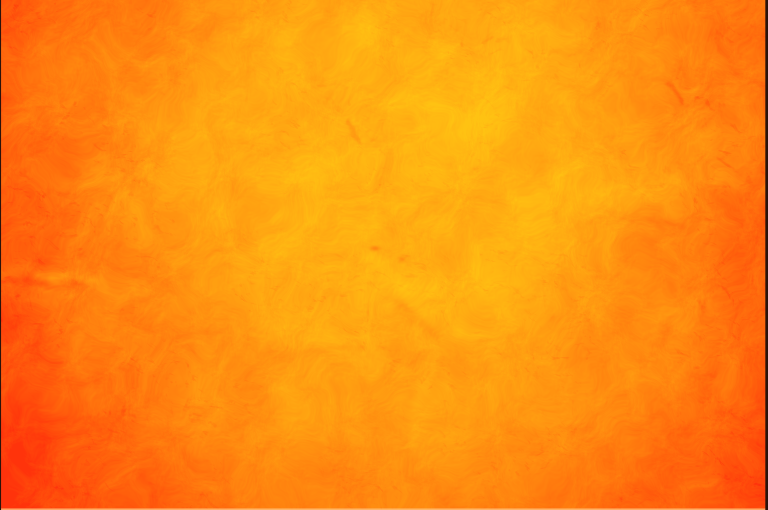
Write a WebGL 2 fragment shader that draws this texture.

```glsl
#version 300 es
precision highp float;

uniform vec2 u_resolution;
out vec4 fragColor;

const float ASPECT = 1.506;

vec2 hash2(vec2 cell) {
    vec3 h = fract(cell.xyx * vec3(0.1031, 0.1030, 0.0973));
    h += dot(h, h.yzx + 33.33);
    return fract((h.xx + h.yz) * h.zy);
}

float gradientAt(vec2 cell, vec2 offset) {
    float angle = 6.2832 * hash2(cell + 91.0).x;
    return dot(vec2(cos(angle), sin(angle)), offset);
}

float gradientNoise(vec2 p) {
    vec2 i = floor(p), f = fract(p);
    vec2 w = f * f * f * (f * (f * 6.0 - 15.0) + 10.0);
    vec2 e = vec2(1.0, 0.0);
    float low = mix(gradientAt(i, f), gradientAt(i + e, f - e), w.x);
    float high = mix(gradientAt(i + e.yx, f - e.yx), gradientAt(i + 1.0, f - 1.0), w.x);
    return mix(low, high, w.y);
}

float fbm(vec2 p, int octaves, float gain) {
    float sum = 0.0, amplitude = 0.5;
    for (int i = 0; i < octaves; i++) {
        sum += amplitude * gradientNoise(p);
        p = mat2(1.6, 1.2, -1.2, 1.6) * p + 7.3;
        amplitude *= gain;
    }
    return sum;
}

vec2 bend(vec2 p, float scale, float amount) {
    return p + amount * vec2(fbm(p * scale, 3, 0.5), fbm(p * scale + 40.0, 3, 0.5));
}

// Rough plaster height
float plaster(vec2 p) {
    return fbm(bend(p, 7.0, 0.12) * 15.0, 5, 0.68);
}

float segmentDistance(vec2 p, vec2 a, vec2 b) {
    vec2 d = b - a;
    return length(p - a - d * clamp(dot(p - a, d) / dot(d, d), 0.0, 1.0));
}

float crease(vec2 p, vec2 a, vec2 b, float width) {
    float d = segmentDistance(p, a, b) / width;
    return exp(-d * d);
}

float blob(vec2 p, vec2 center, vec2 radius) {
    vec2 d = (p - center) / radius;
    return exp(-dot(d, d));
}

// Short dark scratches slanting down to the right, kept inside patches
float scratches(vec2 p, float patchiness) {
    vec2 along = vec2(0.88 * p.x - 0.47 * p.y, 0.47 * p.x + 0.88 * p.y);
    float strokes = fbm(along * vec2(42.0, 85.0), 3, 0.6);
    return smoothstep(0.08, 0.42, strokes) * smoothstep(-0.12, 0.22, patchiness);
}

void main() {
    vec2 uv = gl_FragCoord.xy / u_resolution;
    vec2 p = uv * vec2(ASPECT, 1.0);
    vec2 bent = bend(p, 9.0, 0.06);

    // Broad warm light, high and slightly right of center
    vec2 fromLight = uv - vec2(0.53, 0.67);
    float glow = 0.712 - 1.18 * fromLight.x * fromLight.x - 0.43 * fromLight.y * fromLight.y;

    // Cloudy mottling, then relief lit from the upper left
    float edgeWeight = smoothstep(0.12, 0.5, abs(fromLight.x));
    float clouds = fbm(p * 4.5 + 12.0, 4, 0.6);
    float height = plaster(p);
    float relief = height - plaster(p + vec2(-0.003, 0.004));
    glow += 0.13 * clouds;
    glow += height * mix(0.08, 0.13, edgeWeight) + 0.055 * relief;
    glow -= mix(0.06, 0.08, edgeWeight) * scratches(bent, fbm(p * 6.0 + 31.0, 3, 0.6));

    // Stained patches near the sides, the right one with a firm upper edge
    glow -= 0.05 * blob(bent, vec2(0.08, 0.17), vec2(0.09, 0.11));
    glow -= 0.04 * blob(bent, vec2(0.03, 0.38), vec2(0.07, 0.07));
    float stainTop = smoothstep(0.645, 0.615, bent.y);
    glow -= 0.08 * stainTop * blob(bent, vec2(1.44, 0.54), vec2(0.11, 0.16));
    glow -= 0.05 * blob(bent, vec2(1.33, 0.90), vec2(0.06, 0.10));
    glow -= 0.03 * blob(bent, vec2(1.22, 0.50), vec2(0.14, 0.07));
    glow += 0.03 * blob(bent, vec2(1.18, 0.64), vec2(0.16, 0.07));

    // Raised ridge on the left with a shaded underside
    glow += 0.06 * crease(bent, vec2(0.0, 0.472), vec2(0.10, 0.455), 0.011);
    glow += 0.06 * crease(bent, vec2(0.10, 0.455), vec2(0.20, 0.440), 0.009);
    glow -= 0.06 * crease(bent, vec2(0.0, 0.455), vec2(0.17, 0.428), 0.008);

    // Branching pale vein and its dark folds
    glow += 0.04 * crease(bent, vec2(0.73, 0.50), vec2(0.80, 0.43), 0.016);
    glow += 0.03 * crease(bent, vec2(0.85, 0.33), vec2(0.82, 0.12), 0.014);
    glow -= 0.06 * crease(bent, vec2(0.78, 0.40), vec2(0.85, 0.33), 0.012);
    glow -= 0.03 * crease(bent, vec2(0.53, 0.31), vec2(0.73, 0.32), 0.010);
    glow -= 0.04 * crease(bent, vec2(1.22, 0.58), vec2(1.34, 0.55), 0.009);

    // Small isolated marks
    glow -= 0.16 * blob(p, vec2(0.735, 0.513), vec2(0.009, 0.005));
    glow -= 0.10 * blob(p, vec2(0.789, 0.491), vec2(0.007, 0.005));
    glow -= 0.08 * crease(bent, vec2(0.685, 0.765), vec2(0.700, 0.732), 0.005);
    glow -= 0.11 * crease(bent, vec2(1.315, 0.84), vec2(1.330, 0.80), 0.007);

    float green = clamp(glow, 0.20, 0.76);
    vec3 color = vec3(1.0, green, mix(0.045, 0.07, smoothstep(0.3, 0.7, green)));

    // Thin dark sides and a pale lower rim
    vec3 darkEdge = vec3(0.17, 0.07, 0.04);
    vec3 paleRim = vec3(1.0, 0.76, 0.48);
    color = mix(color, paleRim, 0.8 * (1.0 - smoothstep(0.002, 0.004, uv.y)));
    float side = max(1.0 - smoothstep(0.0006, 0.0022, uv.x), smoothstep(0.9955, 0.9975, uv.x));
    fragColor = vec4(mix(color, darkEdge, side), 1.0);
}
```
